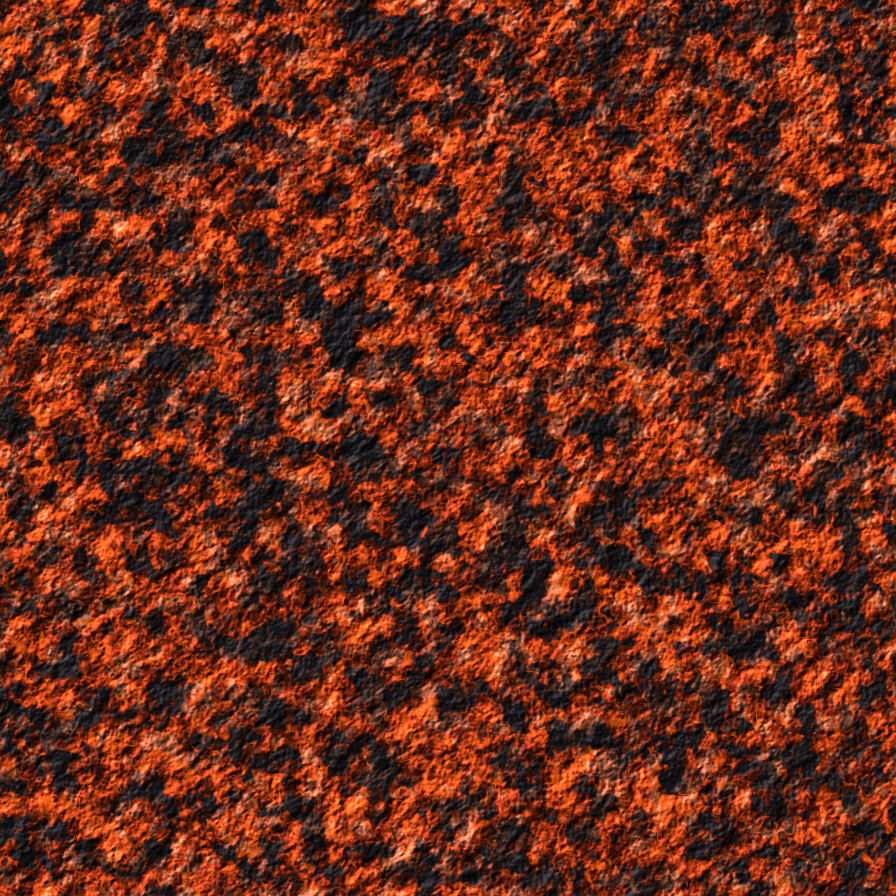
A WebGL 1 fragment shader for this texture:

```glsl
precision highp float;
// Draws a rough crust of charred rock with glowing ember veins, lit from the upper left.
uniform vec2 u_resolution;

const vec3 CHAR_BLACK = vec3(0.095, 0.085, 0.095);
const vec3 DEEP_RUST = vec3(0.28, 0.085, 0.04);
const vec3 EMBER_RED = vec3(0.54, 0.15, 0.055);
const vec3 EMBER_ORANGE = vec3(0.82, 0.28, 0.10);
const vec3 VEIN_GLOW = vec3(0.98, 0.41, 0.07);
const vec3 ASH = vec3(0.70, 0.41, 0.31);
const vec3 SHEEN = vec3(0.05, 0.045, 0.045);

float hash(vec2 cell) {
  return fract(sin(dot(cell, vec2(127.1, 311.7))) * 43758.5453);
}

float noise(vec2 p) {
  vec2 cell = floor(p);
  vec2 f = fract(p);
  vec2 w = f * f * f * (f * (f * 6.0 - 15.0) + 10.0);
  float low = mix(hash(cell), hash(cell + vec2(1.0, 0.0)), w.x);
  float high = mix(hash(cell + vec2(0.0, 1.0)), hash(cell + 1.0), w.x);
  return mix(low, high, w.y);
}

// Layered noise, centred on zero with a spread of about one.
float fbm(vec2 p) {
  const mat2 TURN = mat2(1.6, 1.2, -1.2, 1.6);
  float sum = 0.0;
  float weight = 1.0;
  for (int i = 0; i < 4; i++) {
    sum += weight * (noise(p) - 0.5);
    p = TURN * p + 17.3;
    weight *= 0.7;
  }
  return sum / 0.285;
}

// Thin lines along the middle level of the noise.
float veins(vec2 p, float halfWidth) {
  return 1.0 - smoothstep(0.0, halfWidth, abs(noise(p) - 0.5));
}

// Rock height, with grains drawn out along the rising diagonal.
float rockHeight(vec2 p) {
  vec2 grain = vec2(p.x + p.y, p.y - p.x) * 0.7071;
  return fbm(grain * vec2(34.0, 52.0) + 5.0);
}

// Slope towards the light: positive on lit faces, negative in shade.
float relief(vec2 p, vec2 toLight) {
  return (rockHeight(p) - rockHeight(p + toLight)) / 0.66;
}

vec3 heatRamp(float heat) {
  vec3 color = mix(CHAR_BLACK, DEEP_RUST, smoothstep(0.13, 0.31, heat));
  color = mix(color, EMBER_RED, smoothstep(0.34, 0.60, heat));
  return mix(color, EMBER_ORANGE, smoothstep(0.60, 0.92, heat));
}

void main() {
  vec2 p = gl_FragCoord.xy / min(u_resolution.x, u_resolution.y);
  vec2 warp = vec2(noise(p * 85.0), noise(p * 85.0 + 41.0)) - 0.5;
  vec2 q = p + warp * 0.010;

  // Heat of the crust, from cold patches to embers
  float heat = 0.41 + 0.25 * fbm(q * 40.0 + 11.0);
  float hot = smoothstep(0.2, 0.55, heat);
  float glow = max(veins(q * 75.0 + 3.0, 0.14), 0.8 * veins(q * 125.0 + 29.0, 0.16));
  vec3 color = heatRamp(heat + 0.12 * glow * hot);

  // Pale ash in scattered patches
  float ash = smoothstep(0.45, 1.25, fbm(p * 52.0 + 73.0));
  color = mix(color, ASH * (0.3 + 0.85 * clamp(heat, 0.0, 1.0)), 0.75 * ash);

  // Relief shading and a sheen on lit faces
  float slope = relief(p, vec2(-0.0021, 0.0021));
  color *= clamp(1.0 + 0.36 * slope, 0.25, 1.7);
  color += SHEEN * max(slope, 0.0);

  // Glowing veins over the shaded rock
  float spark = noise(p * 150.0 + 57.0);
  color = mix(color, VEIN_GLOW, glow * hot * smoothstep(0.3, 0.85, spark) * 0.6);

  gl_FragColor = vec4(clamp(color, 0.0, 1.0), 1.0);
}
```
